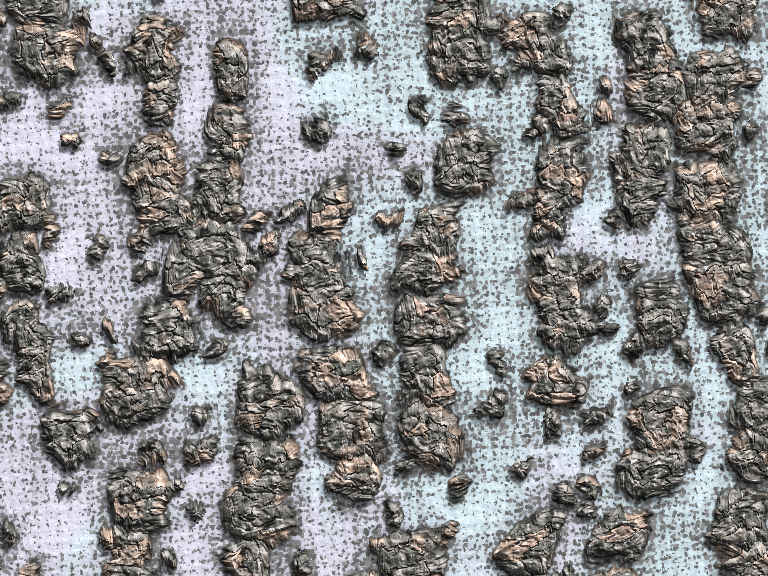
Reproduce this texture procedurally as a WebGL 2 fragment shader.

```glsl
#version 300 es
precision highp float;
// Pale, speckled tree bark with vertical chains of cracked, warty lumps.
uniform vec2 u_resolution;
out vec4 fragColor;

const float COLUMN_WIDTH = 0.17;
const float ROW_HEIGHT = 0.095;
const vec2 TO_LIGHT = vec2(0.37, 0.93);

vec2 hash2(vec2 p) {
    vec3 a = fract(p.xyx * vec3(0.1031, 0.1030, 0.0973));
    a += dot(a, a.yzx + 33.33);
    return fract((a.xx + a.yz) * a.zy);
}

// Layered, rotated and bent sines: roughly -0.8 to 0.8.
float waves(vec2 p) {
    float sum = 0.0, amplitude = 0.5;
    for (int i = 0; i < 5; i++) {
        p = mat2(0.74, 0.67, -0.67, 0.74) * p * 1.8 + 1.3;
        p += 0.6 * sin(p.yx * 1.3);
        sum += amplitude * sin(p.x) * sin(p.y);
        amplitude *= 0.6;
    }
    return sum;
}

// Nearest distance, second distance, random id of the nearest cell.
vec3 cellular(vec2 p) {
    vec2 cell = floor(p);
    vec3 best = vec3(9.0, 9.0, 0.0);
    for (int j = -1; j <= 1; j++)
    for (int i = -1; i <= 1; i++) {
        vec2 c = cell + vec2(i, j);
        vec2 seed = hash2(c);
        float d = length(c + seed - p);
        if (d < best.x) best = vec3(d, best.x, fract(seed.x * 7.0 + seed.y * 5.0));
        else best.y = min(best.y, d);
    }
    return best;
}

// Chains of rounded lumps: x = dome (1 centre, 0 rim, negative outside), y = id.
vec2 lumps(vec2 q) {
    vec2 best = vec2(-1.0, 0.0);
    float column = floor(q.x / COLUMN_WIDTH);
    for (int i = -1; i <= 1; i++) {
        float c = column + float(i);
        float phase = 6.28 * hash2(vec2(c, 7.0)).x;
        float axis = (c + 0.5) * COLUMN_WIDTH + 0.035 * sin(q.y * 4.0 + phase)
                   + 0.015 * sin(q.y * 11.0 + phase * 3.0);
        float row = floor(q.y / ROW_HEIGHT + phase);
        for (int j = -1; j <= 1; j++) {
            float r = row + float(j);
            vec2 seed = hash2(vec2(c, r));
            vec2 shape = hash2(vec2(r, c) + 91.0);
            float presence = fract(seed.x * 7.0 + shape.y * 3.0) + 0.5 * sin(r * 0.8 + phase * 5.0);
            if (presence < 0.15) continue;
            vec2 center = vec2(axis + (seed.x - 0.5) * 0.04,
                               (r + 0.5 - phase + (seed.y - 0.5) * 0.4) * ROW_HEIGHT);
            vec2 d = abs(q - center) / mix(vec2(0.034, 0.045), vec2(0.064), shape);
            float dome = 1.0 - pow(dot(d * d, d), 1.0 / 3.0);
            if (dome > best.x) best = vec2(dome, seed.y);
        }
    }
    return best;
}

// Height, dome, id and crack openness (0 in a crack) of the surface.
vec4 relief(vec2 p) {
    vec2 q = p + 0.02 * vec2(waves(p * 22.0), waves(p * 22.0 + 40.0));
    vec2 lump = lumps(q);
    vec3 crumb = cellular(q * 20.0 + 5.0);
    if (crumb.z > 0.75) lump.x = max(lump.x, 0.4 - crumb.x);
    vec3 flake = cellular(q * vec2(24.0, 38.0));
    float crack = smoothstep(0.0, 0.13, flake.y - flake.x + 0.12 * waves(p * 50.0));
    float rings = sin(lump.x * 16.0 + 4.0 * waves(p * 25.0));
    float rough = waves(p * 90.0);
    float body = smoothstep(0.0, 0.45, lump.x);
    float height = body * (0.02 + 0.005 * crack + 0.003 * rings + 0.004 * rough) + 0.0008 * rough;
    return vec4(height, lump.x, fract(lump.y + flake.z), crack);
}

// Smooth bark, dusted with dark specks that gather near the lumps.
vec3 paleBark(vec2 p, float dome) {
    float patches = waves(p * 4.0 + 9.0);
    vec3 tint = mix(vec3(0.83, 0.83, 0.89), vec3(0.80, 0.87, 0.90), smoothstep(-0.3, 0.3, patches + p.x - 0.6));
    float dirt = clamp(0.28 + 0.55 * waves(p * 11.0) + 0.5 * smoothstep(-0.7, 0.0, dome), 0.0, 1.0);
    float grain = waves(p * 130.0);
    vec3 speck = cellular(p * 120.0);
    float spot = smoothstep(0.14, -0.14, speck.x - 0.6 * dirt + 0.5 * grain);
    vec3 base = tint * (1.03 - 0.2 * dirt + 0.08 * grain);
    return mix(base, mix(vec3(0.31, 0.31, 0.30), vec3(0.54, 0.53, 0.53), speck.z), 0.9 * spot);
}

// Weathered lump: grey to dark, with tan flakes, pale flecks and black crevices.
vec3 lumpBark(vec2 p, vec4 surface) {
    float tone = 0.5 + 0.9 * waves(p * 60.0 + 17.0);
    vec3 color = mix(vec3(0.25, 0.255, 0.24), vec3(0.60, 0.58, 0.56), clamp(tone, 0.0, 1.0));
    float tan_ = smoothstep(0.6, 0.95, surface.z + 0.5 * waves(p * 16.0));
    color = mix(color, vec3(0.69, 0.58, 0.51) * (0.75 + 0.4 * tone), 0.65 * tan_);
    float fleck = smoothstep(0.3, 0.6, waves(p * 120.0 + 3.0));
    color = mix(color, vec3(0.74, 0.74, 0.75), 0.6 * fleck);
    return color * mix(0.45, 1.0, surface.w) * mix(0.5, 1.0, smoothstep(0.0, 0.22, surface.y));
}

void main() {
    vec2 p = gl_FragCoord.xy / u_resolution.y;
    const float reach = 0.003;
    vec4 surface = relief(p);
    float slope = (relief(p + TO_LIGHT * reach).x - surface.x) / reach;
    float light = clamp(1.05 - 0.5 * slope, 0.4, 1.5);
    float cover = smoothstep(-0.04, 0.08, surface.y);

    // Lumps cast a short shadow on the smooth bark below them.
    float shadow = smoothstep(-0.05, 0.2, relief(p + TO_LIGHT * 0.014).y);
    vec3 ground = paleBark(p, surface.y) * (1.0 - 0.5 * shadow);
    vec3 color = mix(ground, lumpBark(p, surface), cover) * light;
    fragColor = vec4(clamp(color, 0.0, 1.0), 1.0);
}
```
